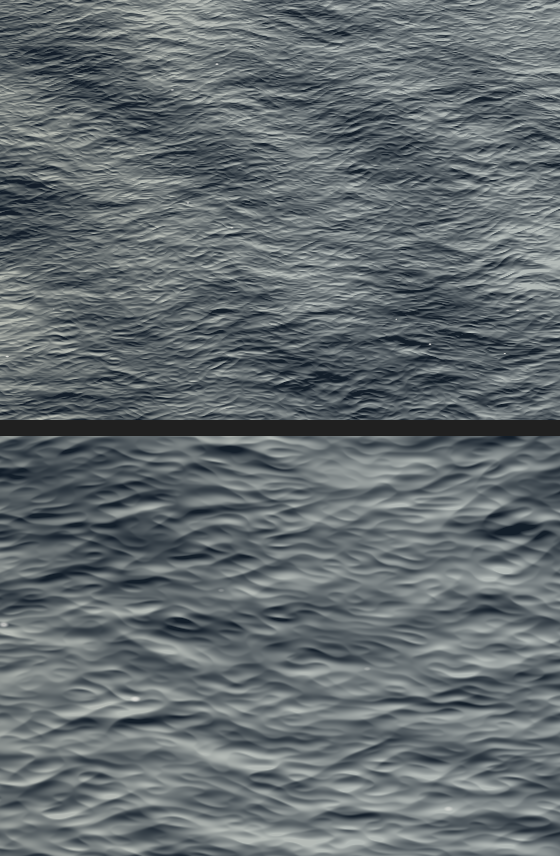
Top, the full canvas; bottom, a detail of the centre.
Write a WebGL 1 fragment shader that draws this texture.

```glsl
precision highp float;
// Choppy open sea at dusk: layered, wind-drawn wave crests lit by a pale sky.

#define BASE_FREQ 7.0      // coarsest wave rows per canvas height
#define FREQ_STEP 1.9      // frequency ratio between wave layers
#define STRETCH 2.8        // crest length relative to its height
#define CONTRAST 0.36      // strength of light and dark wave faces
#define MEAN_TONE 0.53     // average position between deep and sky colours
#define SWELL_TONE 0.74    // brightness variation of broad patches
#define CREST_ROUND 0.05   // softness of the crest edges
#define GROUPING 1.3       // how unevenly waves gather into groups
#define PERSPECTIVE 0.35   // shrinking of the waves towards the top
#define GLINT_SHARE 0.03   // share of grid cells that may sparkle

uniform vec2 u_resolution;

const int LAYERS = 5;
const float SLOPE_STEP = 0.002;
const vec3 DEEP_COLOR = vec3(0.13, 0.17, 0.21);
const vec3 SKY_COLOR = vec3(0.59, 0.62, 0.62);
const vec3 GLINT_COLOR = vec3(0.93, 0.92, 0.90);
const vec3 WARM_TINT = vec3(0.014, 0.004, -0.016);

float hash(vec2 p) {
    vec3 q = fract(vec3(p.xyx) * 0.1031);
    q += dot(q, q.yzx + 33.33);
    return fract((q.x + q.y) * q.z);
}

// Dot product of a random unit gradient with the offset from its corner
float cornerSlope(vec2 cell, vec2 offset) {
    float angle = 6.2832 * hash(cell);
    return dot(vec2(cos(angle), sin(angle)), offset);
}

float gradientNoise(vec2 p) {
    vec2 cell = floor(p);
    vec2 f = p - cell;
    vec2 u = f * f * f * (f * (f * 6.0 - 15.0) + 10.0);
    vec2 e = vec2(1.0, 0.0);
    float low = mix(cornerSlope(cell, f), cornerSlope(cell + e, f - e), u.x);
    float high = mix(cornerSlope(cell + e.yx, f - e.yx),
                     cornerSlope(cell + 1.0, f - 1.0), u.x);
    return mix(low, high, u.y);
}

// Wave height with rounded ridges where the noise crosses zero
float ridge(vec2 p) {
    float n = gradientNoise(p);
    return -sqrt(n * n + CREST_ROUND * CREST_ROUND);
}

// Faces rising away from the viewer are dark, receding backs reflect the sky
float waveShade(vec2 p) {
    float shade = 0.0;
    float freq = BASE_FREQ;
    for (int i = 0; i < LAYERS; i++) {
        float layer = float(i);
        float tilt = 0.05 + 0.13 * sin(layer * 2.4 + 0.6);
        float weight = 0.72 - 0.05 * (layer - 3.1) * (layer - 3.1);
        vec2 q = freq * vec2(p.x / STRETCH, p.y - tilt * p.x);
        q += 17.3 * (layer + 1.0);
        float group = 1.0 + GROUPING * gradientNoise(q * 0.45 + 7.7);
        float reach = freq * SLOPE_STEP;
        vec2 halfStep = vec2(0.0, 0.5 * reach);
        shade += weight * group * (ridge(q - halfStep) - ridge(q + halfStep)) / reach;
        freq *= FREQ_STEP;
    }
    return shade;
}

// Sparse small sparkles, grouped in patches
float glints(vec2 p) {
    vec2 grid = p * vec2(28.0, 36.0);
    vec2 cell = floor(grid);
    vec2 center = 0.3 + 0.4 * vec2(hash(cell + 5.7), hash(cell + 91.2));
    float size = mix(0.06, 0.13, hash(cell + 43.1));
    float dist = length((grid - cell - center) * vec2(0.8, 1.1));
    float lit = step(1.0 - GLINT_SHARE, hash(cell + 12.9));
    float patchMask = smoothstep(0.0, 0.3, gradientNoise(p * 3.0 + 61.0));
    return lit * patchMask * (1.0 - smoothstep(0.2 * size, size, dist));
}

void main() {
    vec2 uv = gl_FragCoord.xy / u_resolution;
    vec2 p = gl_FragCoord.xy / u_resolution.y;
    float aspect = u_resolution.x / u_resolution.y;

    // Perspective and a gentle bending of the wave rows
    vec2 sea = vec2((p.x - 0.5 * aspect) * (1.0 + PERSPECTIVE * p.y),
                    p.y * (1.0 + 0.5 * PERSPECTIVE * p.y));
    sea.y += 0.03 * gradientNoise(sea * 3.0 + 8.0);

    // Broad swell patches descending to the right
    float swell = gradientNoise(vec2(sea.x * 2.0, (sea.y + 0.4 * sea.x) * 3.6) + 23.0);

    float tone = MEAN_TONE + SWELL_TONE * swell + 0.1 * (uv.y - 0.5);
    tone += CONTRAST * waveShade(sea);
    tone = clamp(tone, -0.12, 1.25);

    vec3 color = mix(DEEP_COLOR, SKY_COLOR, tone);
    color += WARM_TINT * tone * (1.0 - smoothstep(0.0, 0.7, uv.x));
    color = mix(color, GLINT_COLOR, 0.9 * glints(p));
    gl_FragColor = vec4(color, 1.0);
}
```
